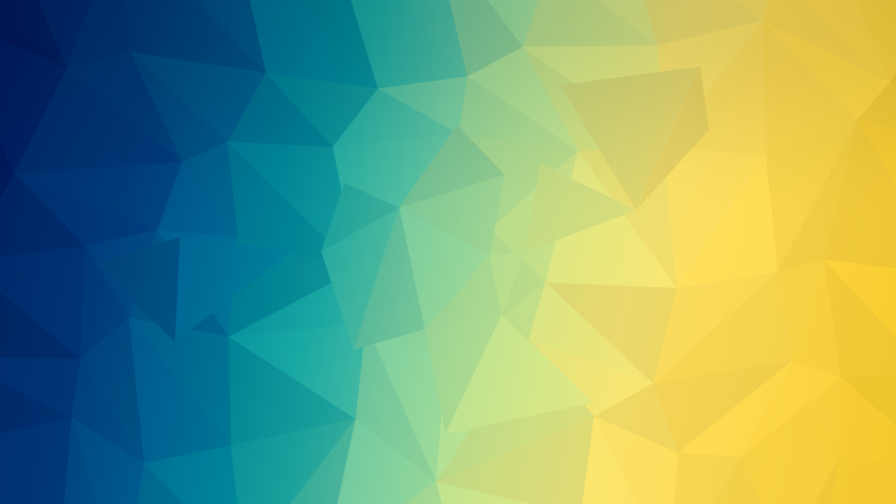
A WebGL 1 fragment shader for this background:

```glsl
precision highp float;
uniform vec2 u_resolution;

#define CELLS 5.0
#define JITTER 0.8
#define FLATNESS 0.5
#define TONE_RANGE 0.07
#define SLANT 0.12
#define TOP_SHADE 0.10

// Shared corners of the large facets, in units of canvas height
const vec2 HUB = vec2(0.792, 0.588);
const vec2 HUB_RIGHT = vec2(1.002, 0.653);
const vec2 HUB_LOW = vec2(0.972, 0.493);
const vec2 HUB_BASE = vec2(0.843, 0.347);
const vec2 TEAL_TOP = vec2(0.683, 0.637);
const vec2 TEAL_LEFT = vec2(0.637, 0.502);
const vec2 TEAL_BASE = vec2(0.701, 0.306);
const vec2 OLIVE_LEFT = vec2(1.111, 0.831);
const vec2 OLIVE_TOP = vec2(1.389, 0.868);
const vec2 OLIVE_RIGHT = vec2(1.407, 0.743);
const vec2 OLIVE_BASE = vec2(1.262, 0.583);
const vec2 LIME_TOP = vec2(0.995, 0.375);
const vec2 LIME_BASE = vec2(0.884, 0.139);
const vec2 LIME_RIGHT = vec2(1.176, 0.201);
const vec2 GREEN_RIGHT = vec2(1.042, 0.5);
const vec2 BLUE_TOP = vec2(0.357, 0.53);
const vec2 BLUE_BASE = vec2(0.347, 0.322);

vec2 hash2(vec2 p) {
  vec3 q = fract(p.xyx * vec3(0.1031, 0.103, 0.0973));
  q += dot(q, q.yzx + 33.33);
  return fract((q.xx + q.yz) * q.zy);
}

float rise(float a, float b, float t) {
  return clamp((t - a) / (b - a), 0.0, 1.0);
}

// Slanted position along the colour ramp
float rampAt(vec2 p) {
  return p.x * 0.5625 - SLANT * (p.y - 0.5);
}

vec3 palette(float t) {
  vec3 c = mix(vec3(0.0, 0.09, 0.35), vec3(0.0, 0.23, 0.47), rise(-0.06, 0.12, t));
  c = mix(c, vec3(0.0, 0.38, 0.56), rise(0.12, 0.22, t));
  c = mix(c, vec3(0.0, 0.53, 0.60), rise(0.22, 0.31, t));
  c = mix(c, vec3(0.10, 0.64, 0.62), rise(0.31, 0.37, t));
  c = mix(c, vec3(0.45, 0.78, 0.61), rise(0.37, 0.46, t));
  c = mix(c, vec3(0.66, 0.85, 0.57), rise(0.46, 0.54, t));
  c = mix(c, vec3(0.81, 0.88, 0.52), rise(0.54, 0.62, t));
  c = mix(c, vec3(0.95, 0.88, 0.44), rise(0.62, 0.71, t));
  c = mix(c, vec3(0.98, 0.85, 0.34), rise(0.71, 0.81, t));
  return mix(c, vec3(0.94, 0.78, 0.18), rise(0.81, 1.03, t));
}

float cross2(vec2 a, vec2 b) {
  return a.x * b.y - a.y * b.x;
}

float area(vec2 a, vec2 b, vec2 c) {
  return cross2(b - a, c - a);
}

float sideDistance(vec2 p, vec2 a, vec2 b) {
  return cross2(normalize(b - a), p - a);
}

// Smooth triangle mask
float coverage(vec2 p, vec2 a, vec2 b, vec2 c) {
  vec3 sides = vec3(sideDistance(p, a, b), sideDistance(p, b, c), sideDistance(p, c, a));
  sides *= sign(area(a, b, c));
  float soft = 0.8 / u_resolution.y;
  return smoothstep(-soft, soft, min(sides.x, min(sides.y, sides.z)));
}

// Ramp position and tone of one facet
vec2 facetLook(vec2 p, vec2 a, vec2 b, vec2 c, float tone) {
  return vec2(mix(rampAt(p), rampAt((a + b + c) / 3.0), FLATNESS), tone);
}

void paint(inout vec2 look, vec2 p, vec2 a, vec2 b, vec2 c, float tone) {
  look = mix(look, facetLook(p, a, b, c, tone), coverage(p, a, b, c));
}

vec2 corner(vec2 id) {
  return (id + 0.5 + JITTER * (hash2(id + 17.0) - 0.5)) / CELLS;
}

// Jittered grid, each cell cut along its better diagonal
vec2 mesh(vec2 p) {
  vec3 sum = vec3(0.0);
  vec2 home = floor(p * CELLS - 0.5);
  for (int j = -1; j <= 1; j++) {
    for (int i = -1; i <= 1; i++) {
      vec2 id = home + vec2(float(i), float(j));
      vec2 a = corner(id), b = corner(id + vec2(1.0, 0.0));
      vec2 c = corner(id + 1.0), d = corner(id + vec2(0.0, 1.0));
      bool swap = min(area(a, b, c), area(a, c, d)) < min(area(a, b, d), area(b, c, d));
      vec2 first = swap ? d : c, second = swap ? b : a;
      vec2 tone = (hash2(id + 71.0) - 0.5) * TONE_RANGE;
      float w = coverage(p, a, b, first);
      sum += w * vec3(facetLook(p, a, b, first, tone.x), 1.0);
      w = coverage(p, second, c, d);
      sum += w * vec3(facetLook(p, second, c, d, tone.y), 1.0);
    }
  }
  return sum.xy / max(sum.z, 0.001);
}

void main() {
  vec2 p = gl_FragCoord.xy / u_resolution * vec2(16.0 / 9.0, 1.0);
  vec2 look = mesh(p);

  // Large facets around the centre
  paint(look, p, HUB, HUB_RIGHT, HUB_LOW, -0.01);
  paint(look, p, HUB, HUB_LOW, HUB_BASE, 0.02);
  paint(look, p, HUB, HUB_BASE, TEAL_BASE, -0.02);
  paint(look, p, HUB, TEAL_BASE, TEAL_LEFT, 0.01);
  paint(look, p, HUB, TEAL_LEFT, TEAL_TOP, -0.02);
  paint(look, p, HUB, HUB_RIGHT, vec2(0.907, 0.752), -0.04);
  paint(look, p, OLIVE_LEFT, OLIVE_TOP, OLIVE_BASE, -0.05);
  paint(look, p, OLIVE_TOP, OLIVE_RIGHT, OLIVE_BASE, -0.06);
  paint(look, p, HUB_LOW, LIME_TOP, HUB_BASE, -0.01);
  paint(look, p, HUB_BASE, LIME_TOP, LIME_BASE, 0.0);
  paint(look, p, LIME_TOP, LIME_RIGHT, LIME_BASE, 0.03);
  paint(look, p, HUB_LOW, GREEN_RIGHT, LIME_TOP, 0.01);
  paint(look, p, GREEN_RIGHT, OLIVE_BASE, vec2(1.072, 0.676), -0.02);
  paint(look, p, BLUE_TOP, vec2(0.579, 0.502), BLUE_BASE, 0.03);
  paint(look, p, BLUE_TOP, BLUE_BASE, vec2(0.19, 0.475), -0.04);

  float shade = 1.0 - TOP_SHADE * smoothstep(0.55, 1.0, p.y);
  gl_FragColor = vec4(palette(look.x) * (1.0 + look.y) * shade, 1.0);
}
```
